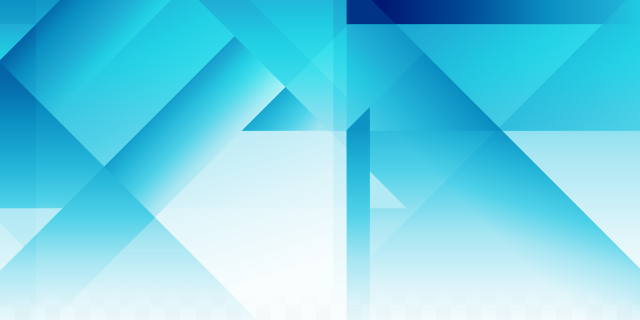
Reproduce this background procedurally as a WebGL 1 fragment shader.

```glsl
precision highp float;
// Overlapping translucent sheets cut by diagonal, level and upright edges,
// fading from navy and cyan at the top to white below. Each sheet yields
// a tone (0 = navy, 7 = white) that one colour ramp turns into blue.
uniform vec2 u_resolution;

#define TOP_STRIP 0.0755
#define UPPER_LEVEL 0.409
#define LOWER_LEVEL 0.651
#define SEAM_X 1.083
#define COLUMN_X 1.156
#define BAND_START 0.846
#define BAND_END 1.164
#define LEFT_FALL -0.195
#define MID_FALL 0.62
#define RIGHT_FALL 1.161
#define FAR_RISE 1.958
#define CHECK_SIZE 0.047

// Antialiased step: 1 where value exceeds the edge.
float past(float edge, float value) {
  float soft = 0.8 / u_resolution.y;
  return smoothstep(-soft, soft, value - edge);
}

vec3 blueRamp(float tone) {
  vec3 c = vec3(0.0, 0.10, 0.45);
  c = mix(c, vec3(0.0, 0.29, 0.59), clamp(tone, 0.0, 1.0));
  c = mix(c, vec3(0.04, 0.56, 0.76), clamp(tone - 1.0, 0.0, 1.0));
  c = mix(c, vec3(0.14, 0.71, 0.85), clamp(tone - 2.0, 0.0, 1.0));
  c = mix(c, vec3(0.31, 0.82, 0.91), clamp(tone - 3.0, 0.0, 1.0));
  c = mix(c, vec3(0.65, 0.90, 0.95), clamp(tone - 4.0, 0.0, 1.0));
  c = mix(c, vec3(0.87, 0.96, 0.98), clamp(tone - 5.0, 0.0, 1.0));
  return mix(c, vec3(1.0), clamp(tone - 6.0, 0.0, 1.0));
}

// Sheets left of the seam; depth is measured down from the top.
float leftTone(float x, float depth) {
  float rise = x + depth, fall = x - depth;
  float upper = 1.0 - past(UPPER_LEVEL, depth);
  float underFall = 1.0 - past(LEFT_FALL, fall);
  float beyondMid = past(MID_FALL, fall);

  // Upper left: bright corner, dark fold, then cyan.
  float corner = 2.2 + 6.0 * depth + 0.3 * past(TOP_STRIP, depth);
  float fold = 1.5 + 6.0 * (rise - 0.188);
  float cyan = 3.1 + 1.4 * (rise - 0.534) + 1.4 * depth;
  float tone = mix(corner, fold, past(0.188, rise));
  tone = mix(tone, cyan, past(0.534, rise));

  // Left wedge with its pale lower corner.
  float wedge = 1.5 + 9.0 * pow(max(depth - 0.2, 0.0), 1.5);
  float pale = 5.3 + 3.0 * (depth - LOWER_LEVEL) + 0.3 * (1.0 - past(-0.698, fall));
  wedge = mix(wedge, pale, past(LOWER_LEVEL, depth));
  tone = mix(tone, wedge, underFall * past(0.188, rise));

  // Diagonal band.
  float band = 2.4 + 2.9 * (rise - BAND_START) / (BAND_END - BAND_START);
  band = mix(band, 2.8 + 7.5 * (depth - 0.52), underFall);
  tone = mix(tone, band, past(BAND_START, rise));

  // White centre and the small dark triangle above it.
  float centre = 5.4 + 0.8 * (rise - BAND_END) + 1.8 * (depth - UPPER_LEVEL);
  centre += 0.12 * past(LOWER_LEVEL, depth) - 0.3 * beyondMid;
  centre = mix(centre, 4.7 + 6.0 * (depth - 0.7), underFall);
  float triangle = min(2.6 + 10.0 * (rise - BAND_END), 4.9);
  tone = mix(tone, mix(centre, triangle, upper), past(BAND_END, rise));

  // Top middle sheet.
  float middle = 2.8 + 4.4 * depth + 0.2 * past(0.781, fall) + 0.25 * past(BAND_END, rise);
  tone = mix(tone, middle, beyondMid * upper);

  // Thin upright overlays.
  tone -= 0.35 * past(1.042, x);
  return tone - 0.15 * (1.0 - past(0.112, x));
}

// Sheets right of the seam.
float rightTone(float x, float depth) {
  float rise = x + depth, fall = x - depth;
  float lower = past(UPPER_LEVEL, depth);
  float outer = past(RIGHT_FALL, fall);
  float column = 1.0 - past(COLUMN_X, x);
  float inset = RIGHT_FALL - fall;
  float farSide = past(FAR_RISE, rise);

  // Above the upper level.
  float folded = mix(1.95 + 4.5 * inset, 2.1, column);
  float inner = mix(2.2 + 4.0 * inset, folded, past(1.49, rise));
  float open = 2.4 + 1.6 * (x - 1.2) + 2.0 * depth - 0.5 * farSide;
  float upperTone = mix(inner, open, outer);

  // Below it: blue slope, pale triangle, upright column and outer haze.
  float drop = depth - UPPER_LEVEL;
  float slope = 2.2 + 2.5 * min(inset, 0.35) + 6.0 * drop + 0.2 * (1.0 - farSide);
  float triangle = (1.0 - past(MID_FALL, fall)) * (1.0 - past(LOWER_LEVEL, depth));
  slope = mix(slope, 5.2, triangle);
  slope = mix(slope, 2.2 + 7.0 * drop, column);
  float lowerTone = mix(slope, 4.75 + 4.0 * drop, outer);

  // Navy strip along the top.
  float strip = mix(0.5, 3.9 * (x - 1.2), outer) + 0.2 * farSide;
  return mix(strip, mix(upperTone, lowerTone, lower), past(TOP_STRIP, depth));
}

void main() {
  vec2 p = gl_FragCoord.xy / u_resolution.y;
  p.x *= 2.0 * u_resolution.y / u_resolution.x;
  float depth = 1.0 - p.y;
  float tone = mix(leftTone(p.x, depth), rightTone(p.x, depth), past(SEAM_X, p.x));
  vec3 color = blueRamp(min(tone, 6.8));

  // Vivid cyan glow near the top.
  float glow = smoothstep(2.8, 3.5, tone) * (1.0 - smoothstep(0.15, 0.42, depth));
  color += glow * vec3(-0.08, 0.06, 0.02);

  // Faint chequer along the foot.
  vec2 cell = floor(p / CHECK_SIZE);
  color -= 0.015 * mod(cell.x + cell.y, 2.0) * smoothstep(0.88, 1.0, depth);
  gl_FragColor = vec4(clamp(color, 0.0, 1.0), 1.0);
}
```
